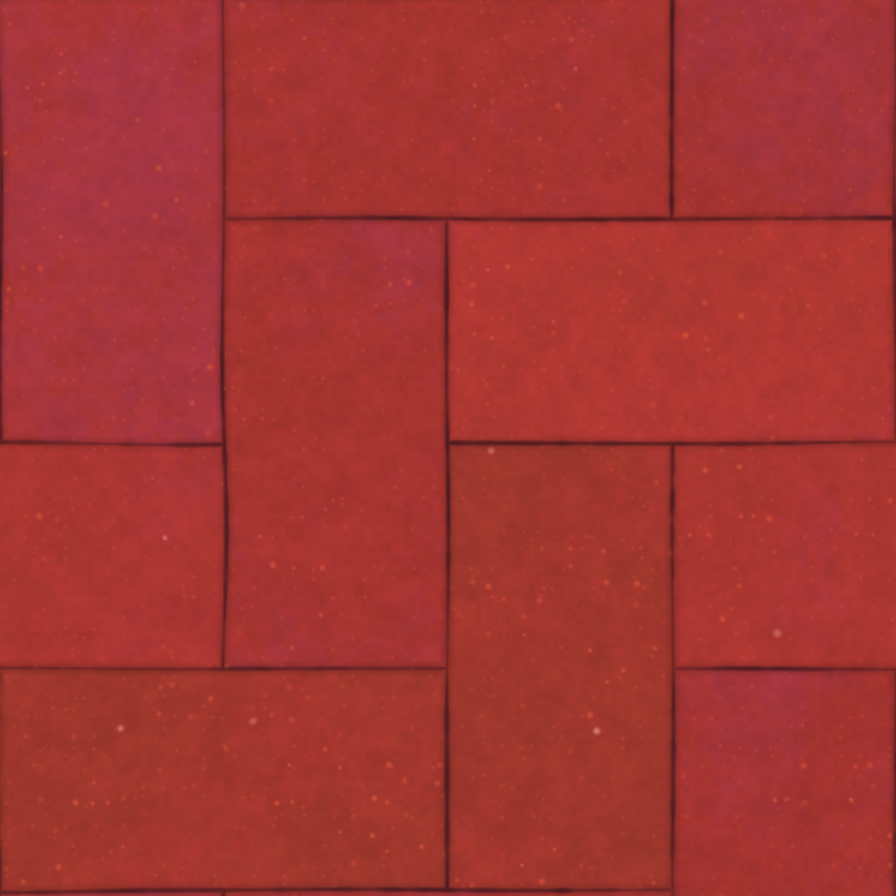
A three.js fragment shader for this texture:

```glsl
// Red clay pavers in a herringbone bond: a 4 by 4 grid of half bricks.
// Each cell finds its brick from (column - row) mod 4, then gets a fired
// tone, soft mottling, mineral specks and a faint, broken dark joint.

varying vec2 vUv;

const float CELLS = 4.0;
const vec3 BROWN = vec3(0.620, 0.215, 0.175);
const vec3 RED   = vec3(0.665, 0.208, 0.190);
const vec3 PINK  = vec3(0.655, 0.212, 0.260);
const vec3 JOINT = vec3(0.270, 0.095, 0.115);
const vec3 SPECK = vec3(0.840, 0.320, 0.220);
const vec3 CHIP  = vec3(0.900, 0.540, 0.520);

// Tone (0 brown, 0.5 red, 1 pink) and brightness by starting row
const vec4 UPRIGHT_TONE  = vec4(0.78, 0.62, 0.10, 0.64);
const vec4 FLAT_TONE     = vec4(0.50, 0.43, 0.42, 0.18);
const vec4 UPRIGHT_LIGHT = vec4(0.99, 0.98, 1.00, 0.97);
const vec4 FLAT_LIGHT    = vec4(0.98, 1.04, 1.01, 1.00);

float hash(vec2 p) {
  vec3 q = fract(vec3(p.xyx) * 0.1031);
  q += dot(q, q.yzx + 33.33);
  return fract((q.x + q.y) * q.z);
}

float noise(vec2 p) {
  vec2 i = floor(p);
  vec2 f = fract(p);
  f = f * f * (3.0 - 2.0 * f);
  float low = mix(hash(i), hash(i + vec2(1.0, 0.0)), f.x);
  float high = mix(hash(i + vec2(0.0, 1.0)), hash(i + 1.0), f.x);
  return mix(low, high, f.y);
}

float fbm(vec2 p) {
  float sum = 0.0;
  float weight = 0.5;
  for (int i = 0; i < 4; i++) {
    sum += weight * noise(p);
    p = p * 2.03 + 17.3;
    weight *= 0.5;
  }
  return sum / 0.9375;
}

float pick(vec4 values, float row) {
  vec4 chosen = 1.0 - step(0.5, abs(vec4(0.0, 1.0, 2.0, 3.0) - row));
  return dot(values, chosen);
}

// Returns edge distance in canvas units, starting row, 1 if upright
vec3 herringbone(vec2 uv) {
  vec2 p = uv * CELLS;
  vec2 cell = floor(p);
  float part = mod(cell.x - cell.y, 4.0);
  float upright = 1.0 - step(0.5, part) * step(part, 2.5);
  float second = step(1.5, part);
  vec2 center = mix(vec2(1.0 - second, 0.5), vec2(0.5, 1.0 - second), upright);
  vec2 halfSize = mix(vec2(1.0, 0.5), vec2(0.5, 1.0), upright);
  vec2 gap = halfSize - abs(p - cell - center);
  float row = mod(cell.y - upright * second, 4.0);
  return vec3(min(gap.x, gap.y) / CELLS, row, upright);
}

// Scattered soft grains, at most one per grid cell
float grains(vec2 uv, float count, float share, float size, float seed) {
  vec2 p = uv * count;
  vec2 id = floor(p) + seed;
  vec2 spot = 0.3 + 0.4 * vec2(hash(id + 3.7), hash(id + 8.1));
  float radius = size * count * mix(0.6, 1.1, hash(id + 21.4));
  float grain = 1.0 - smoothstep(0.0, radius, length(fract(p) - spot));
  return grain * step(1.0 - share, hash(id)) * mix(0.4, 1.0, hash(id + 5.9));
}

void main() {
  // Rows count downward; a slow warp bends the joints slightly
  vec2 uv = vec2(vUv.x, 1.005 - vUv.y);
  vec2 warp = vec2(noise(uv * 5.0 + 2.0), noise(uv * 5.0 + 31.0)) - 0.5;
  vec3 brick = herringbone(uv + warp * 0.006);
  float row = brick.y;
  float upright = brick.z;

  // Fired tone with cloudy mottling
  float tone = mix(pick(FLAT_TONE, row), pick(UPRIGHT_TONE, row), upright);
  vec2 offset = vec2(row * 7.3, upright * 19.1);
  tone += (fbm(uv * 6.0 + offset) - 0.5) * 0.65;
  tone += (noise(uv * 75.0 + 9.0) - 0.5) * 0.22;
  tone = clamp(tone, 0.0, 1.0);
  vec3 color = mix(BROWN, RED, smoothstep(0.0, 0.5, tone));
  color = mix(color, PINK, smoothstep(0.5, 0.95, tone));

  // Brightness and fine grain
  float light = mix(pick(FLAT_LIGHT, row), pick(UPRIGHT_LIGHT, row), upright);
  light += (fbm(uv * 42.0) - 0.5) * 0.11 + (noise(uv * 150.0) - 0.5) * 0.05;
  color *= light;

  // Mineral specks and rare pale chips
  float cluster = smoothstep(0.25, 0.75, noise(uv * 9.0 + 50.0));
  float specks = 0.40 * grains(uv, 90.0, 0.16, 0.0038, 11.0);
  specks += 0.85 * cluster * grains(uv, 54.0, 0.15, 0.0056, 67.0);
  color = mix(color, SPECK, clamp(specks, 0.0, 1.0));
  color = mix(color, CHIP, 0.8 * grains(uv, 19.0, 0.012, 0.0070, 140.0));

  // Blurred joint that fades along its length, with a soft shaded rim
  float edge = max(brick.x + (noise(uv * 70.0) - 0.5) * 0.0012, 0.0);
  float depth = smoothstep(0.2, 0.85, noise(uv * 7.0 + 80.0));
  float broken = mix(0.6, 1.0, noise(uv * 48.0 + 5.0));
  float joint = 1.0 - smoothstep(0.0, mix(0.0030, 0.0046, depth), edge);
  float rim = 1.0 - smoothstep(0.0, 0.011, edge);
  color *= 1.0 - 0.13 * rim;
  color = mix(color, JOINT, joint * broken * mix(0.45, 0.95, depth));

  gl_FragColor = vec4(color, 1.0);
}
```
